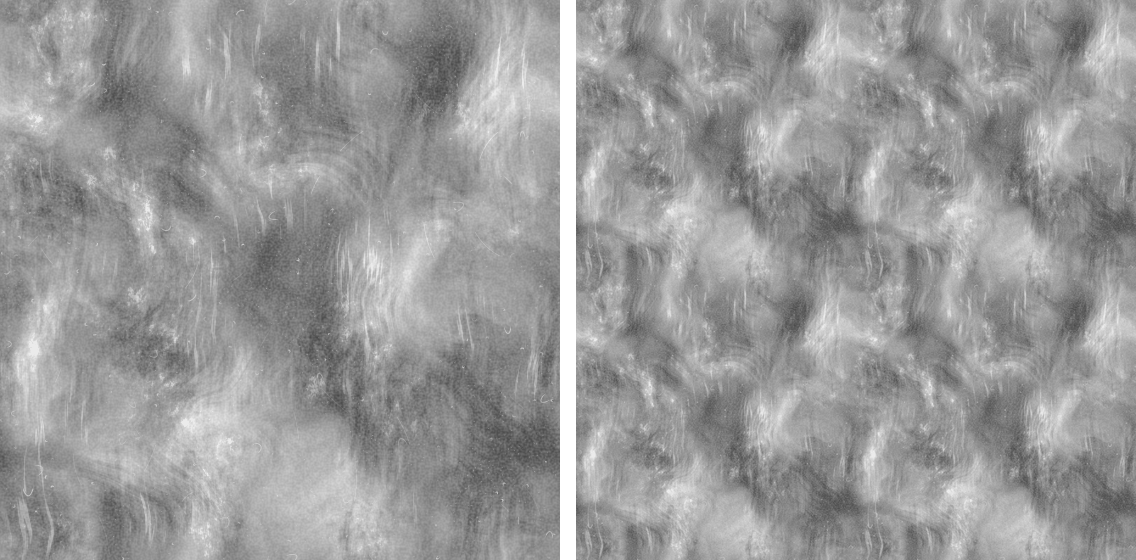
Left, the tile; right, the same tile 2 across and 2 down.
This texture is drawn by a Shadertoy shader. Its source:

```glsl
vec3 hash3(vec2 cell, float seed) {
    uvec3 v = uvec3(ivec3(vec3(cell, seed))) * 1664525u + 1013904223u;
    for (int i = 0; i < 2; i++) {
        v.x += v.y * v.z;
        v.y += v.z * v.x;
        v.z += v.x * v.y;
        v ^= v >> 16u;
    }
    return vec3(v >> 8u) / 16777216.0;
}

float cornerSlope(vec2 cell, vec2 offset, vec2 period, float seed) {
    float angle = 6.2832 * hash3(mod(cell + offset, period), seed).x;
    return angle;
}

float gradientAt(vec2 cell, vec2 local, vec2 offset, vec2 period, float seed) {
    float angle = cornerSlope(cell, offset, period, seed);
    return dot(vec2(cos(angle), sin(angle)), local - offset);
}

// Gradient noise that wraps after a whole number of cells
float noise(vec2 uv, vec2 period, float seed) {
    vec2 p = uv * period, cell = floor(p), f = p - cell;
    vec2 w = f * f * f * (f * (f * 6.0 - 15.0) + 10.0);
    float a = gradientAt(cell, f, vec2(0, 0), period, seed);
    float b = gradientAt(cell, f, vec2(1, 0), period, seed);
    float c = gradientAt(cell, f, vec2(0, 1), period, seed);
    float d = gradientAt(cell, f, vec2(1, 1), period, seed);
    return mix(mix(a, b, w.x), mix(c, d, w.x), w.y);
}

float fbm(vec2 uv, vec2 period, int octaves, float gain, float seed) {
    float sum = 0.0, amplitude = 1.0;
    for (int i = 0; i < octaves; i++) {
        sum += amplitude * noise(uv, period, seed + float(i) * 31.0);
        period *= 2.0;
        amplitude *= gain;
    }
    return sum;
}

// Scattered bent strokes: short ones are dust, long ones scratches and hairs
float marks(vec2 uv, float count, float chance, float reach, float width,
            float bend, float spread, float seed, float pixel) {
    vec2 home = floor(uv * count);
    float cover = 0.0;
    for (int j = -1; j <= 1; j++)
    for (int i = -1; i <= 1; i++) {
        vec2 cell = home + vec2(i, j);
        vec3 place = hash3(mod(cell, count), seed);
        vec3 form = hash3(mod(cell, count), seed + 1.0);
        float angle = (form.x - 0.5) * spread;
        float span = reach * (0.25 + 0.75 * form.y);
        float curve = bend * (form.z - 0.5) / span;
        vec2 q = uv - (cell + place.xy) / count;
        q = mat2(cos(angle), sin(angle), -sin(angle), cos(angle)) * q;
        float slope = 2.0 * curve * q.y;
        q.x = (q.x - curve * q.y * q.y) / sqrt(1.0 + slope * slope);
        float dist = length(vec2(q.x, max(abs(q.y) - span, 0.0)));
        float strength = step(place.z, chance) * (0.3 + 0.7 * fract(form.z * 7.0));
        cover = max(cover, strength * clamp((width - dist) / pixel + 0.5, 0.0, 1.0));
    }
    return cover;
}

void mainImage(out vec4 fragColor, in vec2 fragCoord) {
    vec2 uv = fragCoord / iResolution.xy;
    float pixel = 1.0 / iResolution.y;

    // Soft clouds, ragged where the surface is rough
    vec2 sway = vec2(fbm(uv, vec2(3), 3, 0.5, 1.0), fbm(uv, vec2(3), 3, 0.5, 2.0));
    vec2 bent = uv + 0.12 * sway;
    float rough = smoothstep(-0.08, 0.3, fbm(uv, vec2(5, 4), 3, 0.5, 3.0));
    float cloud = fbm(bent, vec2(4, 3), 5, 0.5, 4.0);
    float mottle = fbm(uv + 0.03 * sway, vec2(22, 18), 5, 0.75, 5.0);
    float glow = smoothstep(0.2, 0.6, noise(bent, vec2(6, 5), 6.0));

    // Wiped strokes in three directions, each in its own regions
    float upright = fbm(uv + 0.03 * sway, vec2(75, 7), 3, 0.65, 7.0);
    float falling = fbm(vec2(bent.x + bent.y, bent.y), vec2(42, 4), 3, 0.65, 8.0);
    float rising = fbm(vec2(2.0 * bent.x - bent.y, bent.y), vec2(30, 4), 3, 0.65, 9.0);
    float region = fbm(uv, vec2(4), 2, 0.5, 10.0);
    float wiped = upright * smoothstep(0.05, 0.25, abs(region))
                + falling * smoothstep(0.0, 0.3, region)
                + rising * smoothstep(0.0, 0.3, -region);

    float tone = 0.58 + 0.39 * cloud + 0.11 * glow;
    tone += (0.02 + 0.1 * rough) * mottle + 0.075 * wiped;

    // Upright scrapes and pale flakes
    float scrape = smoothstep(0.2, 0.5, upright) * smoothstep(0.1, 0.35, noise(uv, vec2(7, 6), 11.0));
    float flake = smoothstep(0.4, 0.8, mottle) * rough;
    tone += 0.12 * scrape + 0.1 * flake;

    // Fine grain, stronger on dark ground
    float dark = smoothstep(0.6, 0.4, tone);
    tone = 0.34 + 0.5 * ((tone - 0.34) + sqrt((tone - 0.34) * (tone - 0.34) + 0.002));
    tone += (0.06 + 0.06 * dark) * noise(uv, vec2(230), 12.0);
    tone += 0.035 * noise(uv, vec2(110, 90), 13.0);

    // Dust, hairs and scratches
    float dust = marks(uv, 110.0, 0.1 + 0.3 * dark, 0.0008, 0.0006, 0.0, 6.28, 20.0, pixel);
    float crumbs = marks(uv, 36.0, 0.14, 0.002, 0.0011, 1.0, 6.28, 22.0, pixel);
    float hairs = marks(uv, 16.0, 0.22, 0.009, 0.0008, 3.5, 6.28, 24.0, pixel);
    float scratches = marks(uv, 11.0, 0.3, 0.035, 0.0006, 0.3, 1.9, 26.0, pixel);
    tone += 0.2 * dust * (0.5 + 0.5 * dark) + 0.12 * scratches;
    tone = mix(tone, 0.88, 0.75 * max(crumbs, hairs));

    fragColor = vec4(vec3(clamp(tone, 0.0, 0.92)), 1.0);
}
```
